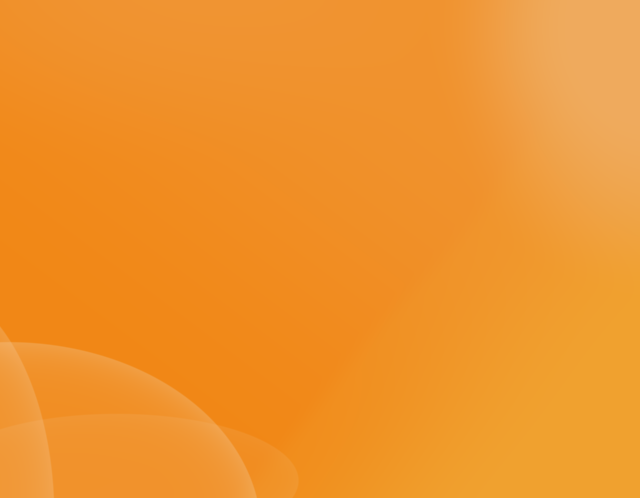
This background is drawn by a WebGL 1 fragment shader. Its source:

```glsl
precision highp float;

uniform vec2 u_resolution;

// Approximate distance to an ellipse, positive inside
float ellipseDepth(vec2 p, vec2 center, vec2 radius) {
  vec2 q = (p - center) / radius;
  float f = length(q);
  return f * (1.0 - f) / max(length(q / radius), 0.001);
}

// Translucent lens: flat veil plus a bright rim fading inward
vec3 addLens(vec3 color, float depth, float veil, float rim, float fade) {
  float pixel = 1.0 / u_resolution.y;
  float inside = smoothstep(-pixel, pixel, depth);
  float alpha = inside * (veil + rim * exp(-max(depth, 0.0) / fade));
  return mix(color, vec3(0.95, 0.78, 0.58), alpha);
}

void main() {
  vec2 p = gl_FragCoord.xy / u_resolution * vec2(1.284, 1.0);

  // Diagonal base gradient with a pale haze along the top
  float diagonal = 0.75 * p.x + p.y;
  vec3 color = mix(vec3(0.945, 0.53, 0.085), vec3(0.942, 0.573, 0.178),
                   smoothstep(0.4, 1.5, diagonal));
  float haze = length((p - vec2(0.32, 1.02)) * vec2(0.8, 1.6));
  color = mix(color, vec3(0.942, 0.59, 0.22), 0.55 * smoothstep(0.6, 0.0, haze));

  // Golden sheet at lower right, with a slanted leading edge
  float ripple = 0.006 * sin(9.0 * p.y) + 0.004 * sin(17.0 * p.y + 2.0);
  float sheet = dot(p - vec2(0.585, 0.13), vec2(0.778, -0.628)) + ripple;
  float gold = 0.22 * smoothstep(-0.02, 0.035, sheet) + 0.78 * smoothstep(0.0, 0.42, sheet);
  color = mix(color, vec3(0.94, 0.632, 0.185), gold);

  // Peach glow in the upper right corner
  vec2 toGlow = (p - vec2(1.3, 0.95)) * vec2(1.0, 0.8);
  float glow = 1.0 - smoothstep(0.15, 0.45, length(toGlow) + ripple);
  color = mix(color, vec3(0.937, 0.668, 0.365), glow);

  // Overlapping lenses at lower left
  float wide = ellipseDepth(p, vec2(0.234, 0.035), vec2(0.365, 0.134));
  float dome = ellipseDepth(p, vec2(0.017, -0.07), vec2(0.507, 0.383));
  float side = ellipseDepth(p, vec2(-0.15, -0.037), vec2(0.259, 0.468));
  color = addLens(color, wide, 0.08, 0.07, 0.03);
  color = addLens(color, dome, 0.1, 0.27, 0.04);
  color = addLens(color, side, 0.08, 0.25, 0.045);

  gl_FragColor = vec4(color, 1.0);
}
```
